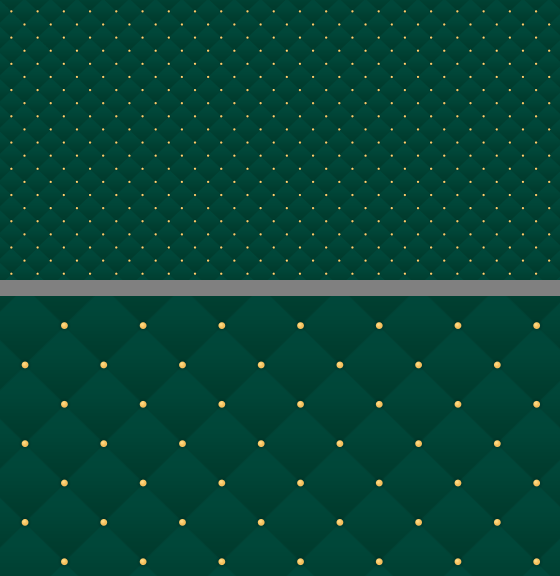
Top: the whole. Bottom: its middle third, enlarged.
Reproduce this pattern procedurally as a Shadertoy shader.

```glsl
// Quilted dark green padding: a diamond lattice with a small gold stud at each crossing.
#define PERIOD 0.0937                    // stud spacing along a row, in canvas heights
#define ANCHOR vec2(0.0406, 0.9594)      // centre of the top left stud
#define STUD_RADIUS 0.0040
#define SEAM_WIDTH 0.0012
#define LIGHT_GREEN vec3(0.000, 0.280, 0.226)
#define DARK_GREEN vec3(0.000, 0.232, 0.176)
#define SEAM_GREEN vec3(0.004, 0.250, 0.198)
#define GOLD vec3(0.96, 0.75, 0.36)
#define GOLD_LIGHT vec3(1.00, 0.86, 0.52)

// Padding tone: lit towards the top corner of a diamond, shaded at the bottom.
vec3 paddingColor(vec2 cell) {
    float height = cell.x - cell.y;      // -1 at the bottom corner, 1 at the top
    return mix(DARK_GREEN, LIGHT_GREEN, smoothstep(-0.95, 0.65, height));
}

// Distance to the nearest diamond edge, in canvas heights.
float seamDistance(vec2 cell) {
    vec2 edge = min(cell, 1.0 - cell);
    return min(edge.x, edge.y) * PERIOD * 0.70711;
}

// Offset from the nearest lattice crossing, in canvas heights.
vec2 studOffset(vec2 lattice) {
    vec2 d = lattice - floor(lattice + 0.5);
    return 0.5 * PERIOD * vec2(d.x + d.y, d.x - d.y);
}

void mainImage(out vec4 fragColor, in vec2 fragCoord) {
    float pixel = 1.0 / iResolution.y;
    vec2 p = (fragCoord * pixel - ANCHOR) / PERIOD;

    // Diagonal axes put a stud at every whole-number crossing.
    vec2 lattice = vec2(p.x + p.y, p.x - p.y);
    vec2 cell = fract(lattice);

    // Padding and the soft seam between diamonds
    vec3 color = paddingColor(cell);
    float seam = 1.0 - smoothstep(0.0, SEAM_WIDTH + 0.5 * pixel, seamDistance(cell));
    color = mix(color, SEAM_GREEN, 0.7 * seam);

    // Dimple shadow around the stud
    vec2 offset = studOffset(lattice);
    float radius = length(offset);
    color *= 1.0 - 0.12 * (1.0 - smoothstep(STUD_RADIUS, 2.2 * STUD_RADIUS, radius));

    // Gold stud, brighter near its upper left
    float glint = 1.0 - smoothstep(0.0, STUD_RADIUS,
                                   length(offset - STUD_RADIUS * vec2(-0.25, 0.3)));
    float stud = clamp(0.5 + (STUD_RADIUS - radius) / pixel, 0.0, 1.0);
    color = mix(color, mix(GOLD, GOLD_LIGHT, glint), stud);

    fragColor = vec4(color, 1.0);
}
```
